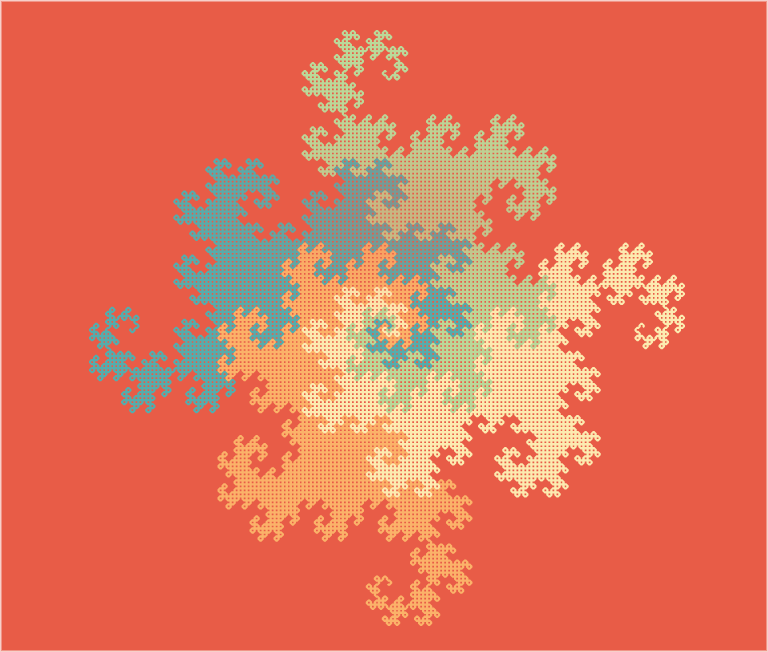
Reproduce this background procedurally as a Shadertoy shader.

```glsl
// Four interlocking dragon curves, woven from fine threads, around one centre on coral.

const vec3 CORAL = vec3(0.91, 0.36, 0.28);

// Follows a thread (even lattice point, unit direction) up 12 folds to its root.
// Returns the heading of the arm that owns it, or zero when no arm does.
vec2 dragonArm(vec2 start, vec2 dir) {
    for (int fold = 0; fold < 12; fold++) {
        start = 0.5 * vec2(start.x - start.y, start.x + start.y);
        if (mod(start.x + start.y, 2.0) > 0.5) {
            vec2 turned = vec2(-dir.y, dir.x);
            start += turned;
            dir = -turned;
        }
    }
    return dot(start, start) < 0.5 ? vec2(-dir.x, dir.y) : vec2(0.0);
}

vec3 armColor(vec2 heading) {
    if (heading.x > 0.5) return vec3(0.99, 0.92, 0.69);   // cream, right
    if (heading.x < -0.5) return vec3(0.33, 0.68, 0.68);  // teal, left
    if (heading.y > 0.5) return vec3(0.73, 0.85, 0.60);   // sage, up
    if (heading.y < -0.5) return vec3(0.985, 0.70, 0.41); // orange, down
    return CORAL;
}

// Colour of the weave at a point in lattice units
vec3 weave(vec2 q) {
    q.y = -q.y;
    vec2 cell = floor(q);
    vec2 f = q - cell - 0.5;
    vec2 a = abs(f);
    if (max(a.x, a.y) < 0.21) return CORAL; // hole between threads

    // Nearest lattice edge, directed from its even end to its odd end
    bool upright = a.x > a.y;
    vec2 dir = upright ? vec2(0.0, 1.0) : vec2(1.0, 0.0);
    vec2 start = cell + (upright ? vec2(step(0.0, f.x), 0.0) : vec2(0.0, step(0.0, f.y)));
    if (mod(start.x + start.y, 2.0) > 0.5) {
        start += dir;
        dir = -dir;
    }
    return armColor(dragonArm(start, dir));
}

void mainImage(out vec4 fragColor, in vec2 fragCoord) {
    // Supersampled weave
    vec3 color = vec3(0.0);
    for (int i = 0; i < 16; i++) {
        vec2 jitter = (vec2(i % 4, i / 4) + 0.5) / 4.0 - 0.5;
        vec2 p = (fragCoord + jitter - 0.5 * iResolution.xy) / iResolution.y;
        color += weave((p - vec2(0.0046, -0.003)) * 64.0 / 0.3937) / 16.0;
    }

    // Warm haze above the centre
    vec2 uv = (fragCoord - 0.5 * iResolution.xy) / iResolution.y;
    vec2 haze = (uv - vec2(0.03, 0.17)) / vec2(0.19, 0.10);
    color = mix(color, CORAL, 0.27 * exp(-dot(haze, haze)));

    // Thin pale frame
    vec2 margin = min(fragCoord, iResolution.xy - fragCoord) / iResolution.y;
    float frame = 1.0 - smoothstep(0.0018, 0.0028, min(margin.x, margin.y));
    color = mix(color, vec3(0.97, 0.81, 0.79), frame);

    fragColor = vec4(color, 1.0);
}
```
